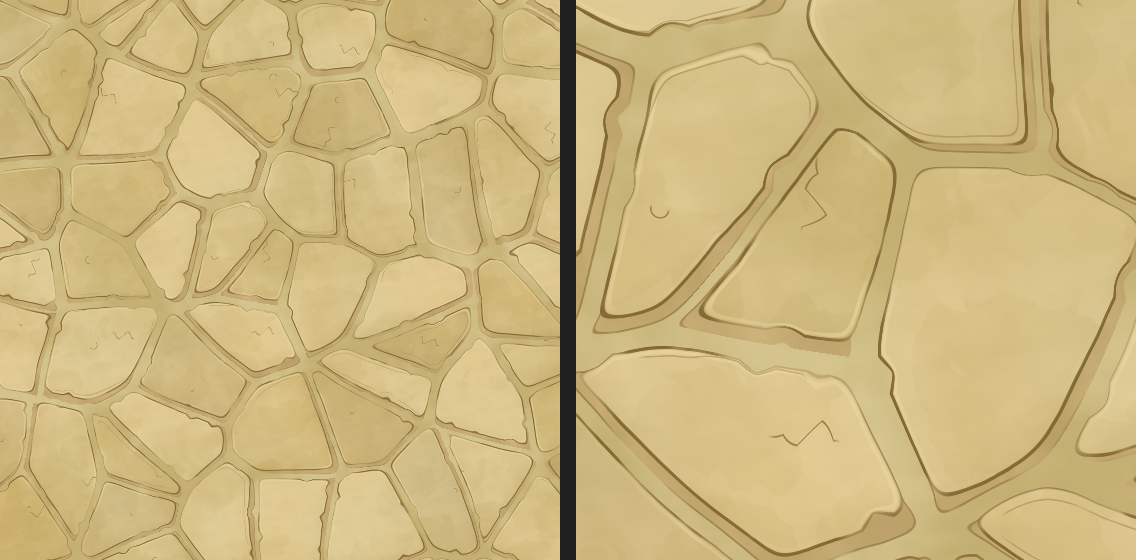
Left: the whole. Right: its middle third, enlarged.
A WebGL 2 fragment shader for this texture:

```glsl
#version 300 es
precision highp float;
// Sandy flagstone paving: angular Voronoi stones set in narrow pale grout,
// with fine sketchy ink lines, bevelled sides, painted mottling and cracks.
// Stone borders come from a smooth minimum of the cell edge distances.

uniform vec2 u_resolution;
out vec4 fragColor;

vec2 hash2(vec2 p) {
    vec3 q = fract(p.xyx * vec3(0.1031, 0.1030, 0.0973));
    q += dot(q, q.yzx + 33.33);
    return fract((q.xx + q.yz) * q.zy);
}

mat2 rotation(float a) {
    return mat2(cos(a), -sin(a), sin(a), cos(a));
}

// Layered, self-warped sines, roughly -1 to 1
float waves(vec2 p) {
    float sum = 0.0, amp = 0.5;
    for (int i = 0; i < 4; i++) {
        p = rotation(1.1) * p * 1.7 + 2.3;
        p += 0.6 * sin(p.yx * 1.3);
        sum += amp * sin(p.x) * cos(p.y);
        amp *= 0.6;
    }
    return sum * 1.3;
}

// Distance to the nearest scattered point
float cellular(vec2 p) {
    vec2 base = floor(p);
    float nearest = 4.0;
    for (int y = -1; y <= 1; y++)
        for (int x = -1; x <= 1; x++) {
            vec2 cell = base + vec2(x, y);
            nearest = min(nearest, length(cell + hash2(cell + 71.0) - p));
        }
    return nearest;
}

vec2 site(vec2 cell) {
    return cell + 0.5 + 1.08 * (hash2(cell + 17.0) - 0.5);
}

// Rounded border distance; also gives the stone cell, offset from its site and outward normal
float stoneBorder(vec2 p, out vec2 id, out vec2 offset, out vec2 normal) {
    vec2 base = floor(p);
    float nearest = 9.0;
    for (int y = -2; y <= 2; y++)
        for (int x = -2; x <= 2; x++) {
            vec2 cell = base + vec2(x, y);
            vec2 r = site(cell) - p;
            if (dot(r, r) < nearest) {
                nearest = dot(r, r);
                id = cell;
                offset = -r;
            }
        }
    float total = 0.0;
    normal = vec2(0.0);
    for (int y = -2; y <= 2; y++)
        for (int x = -2; x <= 2; x++) {
            if (x == 0 && y == 0) continue;
            vec2 span = site(id + vec2(x, y)) - site(id);
            vec2 dir = normalize(span);
            float weight = exp(-32.0 * (0.5 * length(span) - dot(offset, dir)));
            total += weight;
            normal += weight * dir;
        }
    normal /= total;
    return -log(total) / 32.0;
}

float stroke(float dist, float halfWidth, float aa) {
    return 1.0 - smoothstep(halfWidth - aa, halfWidth + aa, abs(dist));
}

void main() {
    const float SCALE = 7.0;
    vec2 p = gl_FragCoord.xy / u_resolution.y * SCALE + 3.0;
    float aa = 0.55 * SCALE / u_resolution.y;

    // Hand-drawn wobble of the stone borders
    vec2 warped = p + 0.03 * sin(p.yx * 2.7 + 1.5 * sin(p * 1.7));
    vec2 id, offset, normal;
    float border = stoneBorder(warped, id, offset, normal);
    vec2 rnd = hash2(id + 5.0), rnd2 = hash2(id + 43.0);
    float mottle = waves(p * 1.1), detail = waves(p * 4.0 + 9.0);

    // Inset of the stone, with a few angular chips in its rim
    float chips = max(0.0, 0.22 - cellular(p * 2.6 + id * 3.0));
    float inset = 0.042 + 0.032 * rnd.x + 0.018 * mottle + 0.003 * detail + 0.2 * chips;
    float inner = border - inset;
    float stoneMask = smoothstep(-aa, aa, inner);

    // Grout, with paler worn stretches
    vec3 grout = mix(vec3(0.77, 0.69, 0.45), vec3(0.83, 0.765, 0.55),
                     smoothstep(-0.5, 0.8, mottle + 0.25 * detail));

    // Shaded stone sides, wider away from the light, with a hairline foot
    float facing = dot(normal, rotation(3.0 * (rnd.y - 0.5)) * vec2(0.45, -0.89));
    float bevel = 0.065 * smoothstep(-0.2, 0.9, facing) * (0.8 + 0.6 * mottle);
    float foot = inner + bevel;
    float side = smoothstep(-aa, aa, foot);
    vec3 color = mix(grout, vec3(0.755, 0.645, 0.425) + 0.04 * detail, 0.85 * side);
    float footInk = stroke(foot, 0.004, aa) * smoothstep(-0.3, 0.4, waves(p * 1.9 + 50.0));
    color = mix(color, vec3(0.58, 0.47, 0.26), 0.75 * footInk);

    // Stone faces: own tone, watercolour patches and a warm tint
    float patches = smoothstep(0.40, 0.43, cellular(p * 1.8 + 0.25 * detail));
    float tone = 0.69 + 0.75 * (rnd2.x - 0.5) + 0.36 * mottle + 0.10 * detail + 0.15 * (patches - 0.5);
    vec3 stone = mix(vec3(0.785, 0.69, 0.435), vec3(0.872, 0.788, 0.572), clamp(tone, 0.0, 1.05));
    stone *= 1.0 - vec3(0.055, 0.06, 0.085) * step(0.88, rnd2.y);
    stone += vec3(0.010, -0.003, -0.012) * waves(p * 0.8 + 31.0);
    stone -= 0.03 * exp(-inner * 13.0) * smoothstep(-0.4, 0.8, facing);
    float rim = stroke(inner - 0.018, 0.007, aa) * smoothstep(-0.2, 0.5, mottle - facing * 0.4);
    stone = mix(stone, vec3(0.91, 0.83, 0.62), 0.65 * rim);

    // Stray second pencil line that drifts in and out of the rim
    float drift = inner - 0.02 - 0.05 * waves(p * 0.9 + id * 1.7);
    float stray = stroke(drift, 0.003, aa) * step(0.45, rnd.x) * smoothstep(0.1, 0.4, waves(p * 1.5 + id));
    stone = mix(stone, vec3(0.64, 0.53, 0.31), 0.6 * stray);

    // Jagged crack on some stones, small curled nick on others
    vec2 c = rotation(6.283 * rnd.x) * offset - vec2(0.30, 0.12 * (rnd2.y - 0.5));
    float zigzag = 0.13 * abs(fract(c.x * 7.0 + rnd.y) - 0.5) + 0.05 * sin(c.x * 19.0);
    float crack = stroke((c.y - zigzag) * 0.7, 0.003, aa);
    crack *= (1.0 - smoothstep(0.11, 0.16, abs(c.x))) * step(0.6, rnd.y);
    vec2 k = rotation(6.283 * rnd2.x) * offset - vec2(0.16, 0.08);
    float nick = stroke(length(k) - 0.018 - 0.03 * rnd.x, 0.003, aa);
    nick *= smoothstep(-0.4, 0.2, k.y / (length(k) + 0.001)) * step(0.45, rnd2.y);
    stone = mix(stone, vec3(0.56, 0.45, 0.24), 0.85 * max(crack, nick));
    color = mix(color, stone, stoneMask);

    // Fine dark outline that breaks up along its way
    float pressure = smoothstep(-0.5, 0.3, waves(p * 2.3 + id) + 0.4 * facing);
    float ink = stroke(inner, 0.004 + 0.0025 * pressure, aa);
    color = mix(color, vec3(0.49, 0.385, 0.18), ink * (0.25 + 0.65 * pressure));

    // Faint brush grain
    color += 0.008 * waves(p * vec2(9.0, 14.0));
    fragColor = vec4(color, 1.0);
}
```
